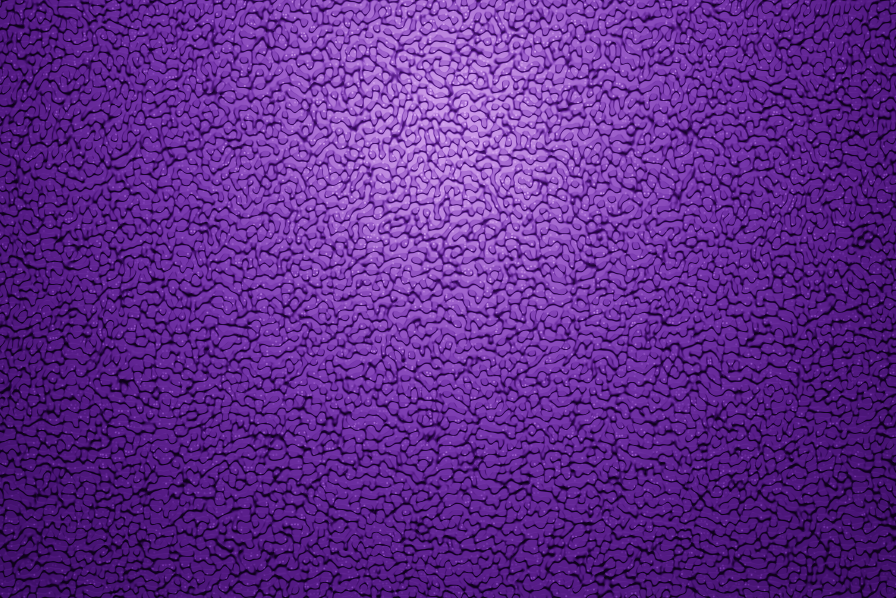
A Shadertoy shader for this texture:

```glsl
// Embossed violet sheet: short worm-like ridges lit from above by a soft glow.
// Ridges are a threshold of layered sines with near-equal wavelength and mixed
// directions; the slope gives rim light and shadow, and a colour ramp the tint.

const int   WAVES         = 32;
const float RIDGE_FREQ    = 62.0;            // ridges per canvas height
const float FREQ_SPREAD   = 0.45;            // relative spread of wavelengths
const float RIDGE_LEVEL   = 0.2;             // higher gives shorter, thinner ridges
const float EDGE_WIDTH    = 0.95;            // softness of the ridge flanks
const float EDGE_SHADE    = 1.9;
const float RIM_LIGHT     = 2.2;
const float FLAT_TONE     = 0.62;
const float GLINT_FREQ    = 190.0;           // glint cells per canvas height
const float GLINT_SHARE   = 0.16;
const vec2  GLOW_CENTRE   = vec2(0.0, 0.79); // x from the middle, y from the bottom
const vec2  GLOW_FALLOFF  = vec2(1.38, 1.25);
const float PI            = 3.14159265;

// Colour ramp from deep shadow to highlight, one step per unit of tone
const vec3 RAMP[6] = vec3[6](
    vec3(0.14, 0.02, 0.25), vec3(0.23, 0.05, 0.39), vec3(0.34, 0.11, 0.53),
    vec3(0.47, 0.22, 0.68), vec3(0.62, 0.38, 0.80), vec3(0.80, 0.61, 0.91));

float hash1(float n) {
    return fract(sin(n * 12.9898 + 4.1) * 43758.5);
}

vec3 hash3(vec2 cell) {
    vec3 q = fract(cell.xyx * vec3(0.1031, 0.1030, 0.0973));
    q += dot(q, q.yxz + 33.33);
    return fract((q.xxy + q.yzz) * q.zyx);
}

vec3 ramp(float tone) {
    vec3 col = RAMP[0] * (1.0 + 0.6 * clamp(tone, -1.0, 0.0));
    for (int i = 1; i < 6; i++)
        col = mix(col, RAMP[i], clamp(tone - float(i - 1), 0.0, 1.0));
    return col + 0.08 * clamp(tone - 5.0, 0.0, 1.0);
}

// Ridge field: x is the unit-variance value, yz its gradient
vec3 ridgeField(vec2 p) {
    float sideways = mix(0.45, 0.85, smoothstep(0.1, 0.9, p.y));
    p += 0.006 * sin(p.yx * vec2(17.0, 13.0) + 2.0 * sin(p * 7.0));
    vec3 field = vec3(0.0);
    float power = 0.0;
    for (int i = 0; i < WAVES; i++) {
        float n = float(i);
        float angle = PI * (n + hash1(n)) / float(WAVES) + 0.12;
        vec2 dir = vec2(cos(angle), sin(angle));
        float amp = mix(sideways, 1.0, dir.y * dir.y);
        float freq = RIDGE_FREQ * (1.0 + FREQ_SPREAD * (hash1(n + 51.0) - 0.5));
        vec2 k = 2.0 * PI * freq * dir;
        float phase = dot(k, p) + 2.0 * PI * hash1(n + 97.0);
        field += amp * vec3(sin(phase), k * cos(phase));
        power += 0.5 * amp * amp;
    }
    return field / sqrt(power);
}

// Small sparkles, at most one per cell
float glints(vec2 p) {
    vec2 q = p * GLINT_FREQ;
    vec3 rnd = hash3(floor(q));
    float dist = length(fract(q) - mix(vec2(0.3), vec2(0.7), rnd.xy));
    return step(1.0 - GLINT_SHARE, rnd.z) * (1.0 - smoothstep(0.1, 0.5, dist));
}

vec3 sheet(vec2 p) {
    // Broad glow, with a small hot spot inside it
    vec2 away = p - GLOW_CENTRE;
    vec2 wide = away * GLOW_FALLOFF;
    float glow = exp(-dot(wide, wide));
    float hot = exp(-18.0 * dot(away, away));
    float light = 0.4 + 2.65 * glow + 0.65 * hot;

    // Ridge tops, channels and the flanks between them
    vec3 field = ridgeField(p);
    float level = field.x - RIDGE_LEVEL;
    float flank = 1.0 - smoothstep(0.0, EDGE_WIDTH, abs(level));
    float top = smoothstep(-0.3, 0.5, level);
    float facingUp = -field.z / (length(field.yz) + 1.0);

    float relief = FLAT_TONE - EDGE_SHADE * flank;
    relief += RIM_LIGHT * mix(1.15, 0.8, glow) * flank * facingUp;
    relief += (1.0 - top) * mix(-0.35, 0.55, glow);
    relief += 1.5 * glints(p) * mix(0.35, 1.0, top);

    return ramp(light + relief * mix(0.8, 1.1, glow));
}

void mainImage(out vec4 fragColor, in vec2 fragCoord) {
    // Four samples per pixel smooth the fine edges
    vec3 col = vec3(0.0);
    for (int i = 0; i < 4; i++) {
        vec2 shift = vec2(i % 2, i / 2) * 0.5 - 0.25;
        vec2 p = (fragCoord + shift) / iResolution.y;
        p.x -= 0.5 * iResolution.x / iResolution.y;
        col += 0.25 * sheet(p);
    }
    fragColor = vec4(col, 1.0);
}
```
